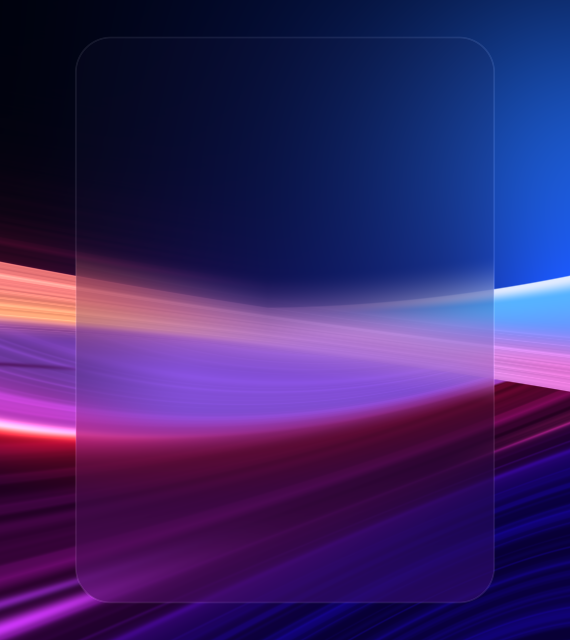
Write a WebGL 1 fragment shader that draws this background.

```glsl
precision highp float;
// Fast ribbons of coral, violet and blue light sweep over a navy backdrop,
// with a frosted rounded panel in front. The scene is evaluated with sharp
// edges outside the panel and with wide, soft edges behind its glass.

uniform vec2 u_resolution;

float hash(float n) {
  n = fract(n * 0.1031);
  n *= n + 33.33;
  return fract(n * (n + n));
}

float noise(float x) {
  float f = fract(x);
  return mix(hash(floor(x)), hash(floor(x) + 1.0), f * f * (3.0 - 2.0 * f));
}

float gauss(float d, float width) {
  return exp(-d * d / (width * width));
}

// Layered thin lines; softness fades the finer layers and the contrast.
float streaks(float x, float soft) {
  float sum = 0.0, freq = 1.0, gain = 0.6;
  for (int i = 0; i < 3; i++) {
    float n = noise(x * freq + 37.0 * float(i + 1));
    sum += gain * n * n * n;
    freq *= 2.3;
    gain *= 0.8 / (1.0 + 14.0 * soft);
  }
  return mix(sum, 0.22, 0.6 * smoothstep(0.0, 0.055, soft));
}

float roundedBox(vec2 p, vec2 halfSize, float radius) {
  vec2 q = abs(p) - halfSize + radius;
  return length(max(q, 0.0)) + min(max(q.x, q.y), 0.0) - radius;
}

vec3 backdrop(vec2 p, float top) {
  float above = max(p.y - top, 0.0);
  vec2 toGlow = (p - vec2(1.04, 0.73)) * vec2(1.0, 1.2);
  vec3 col = vec3(0.0, 0.008, 0.05);
  col += vec3(0.01, 0.035, 0.17) * smoothstep(-0.05, 0.6, p.x) * exp(-above * 0.9);
  col += vec3(0.03, 0.0, 0.10) * smoothstep(0.0, 0.4, p.x) * exp(-above * 6.0);
  col += vec3(0.09, 0.29, 0.53) * exp(-6.5 * dot(toGlow, toGlow));
  col += vec3(0.0, 0.08, 0.26) * smoothstep(0.75, 1.0, p.x) * exp(-above * 9.0);
  // Wine coloured haze over the left end of the ribbon
  float haze = exp(-above * 15.0) * (1.0 - smoothstep(0.0, 0.6, p.x));
  return col + vec3(0.30, 0.03, 0.12) * haze * (0.55 + streaks(above * 60.0, 0.02));
}

// Dark lower streaks; lane is constant along each curved streak.
vec3 lowerFlow(vec2 p, float lane, float soft) {
  float left = 1.0 - smoothstep(0.0, 0.55, p.x);
  float blurred = smoothstep(0.0, 0.055, soft);
  float below = max(0.335 - lane, 0.0);
  float lines = streaks(lane * mix(20.0, 12.0, p.x), soft);
  vec3 col = mix(vec3(0.03, 0.0, 0.20), vec3(0.11, 0.0, 0.12), smoothstep(-0.4, 0.05, lane));
  vec3 tint = mix(vec3(0.08, 0.02, 0.60), vec3(0.42, 0.05, 0.42), smoothstep(-0.25, 0.1, lane));
  col += tint * lines * 0.75;
  float crimson = smoothstep(mix(0.23, -0.02, p.x), 0.33, lane);
  col = mix(col, vec3(0.34, 0.02, 0.15) * (0.75 + lines), crimson);
  col += vec3(0.85, 0.22, 0.35) * gauss(lane - 0.03, 0.04) * lines * smoothstep(0.75, 1.0, p.x);
  // Red heat under the bright edge, spread to a rose glow by the glass
  col += vec3(0.75, 0.05, 0.04) * left * exp(-below * 42.0) * (1.0 - 0.8 * blurred);
  col += vec3(0.42, 0.08, 0.25) * (1.0 - 0.75 * p.x) * exp(-below * 19.0) * blurred;
  // Magenta beams in the corner
  col += vec3(0.65, 0.20, 0.80) * left * gauss(lane - 0.016, 0.014 + 0.4 * soft) * (1.0 - 0.7 * blurred);
  col += vec3(0.35, 0.12, 0.50) * left * gauss(lane - 0.055, 0.008 + 0.4 * soft) * (1.0 - 0.7 * blurred);
  return col;
}

vec3 violetBand(vec2 p, float lane, float low, float soft) {
  vec3 col = mix(vec3(0.76, 0.24, 0.78), vec3(0.42, 0.22, 0.62), smoothstep(0.35, 0.45, lane));
  vec3 middle = mix(vec3(0.68, 0.26, 0.80), vec3(0.57, 0.34, 0.93), smoothstep(0.33, 0.41, lane));
  col = mix(col, middle, smoothstep(0.06, 0.35, p.x));
  col *= 0.91 + 0.35 * streaks(lane * 35.0, soft);
  float seam = gauss(p.y - low + 0.059, 0.002 + soft) * (1.0 - smoothstep(0.0, 0.25, p.x));
  return mix(col, vec3(0.28, 0.05, 0.32), 0.7 * seam * step(soft, 0.02));
}

// A warm band runs down to the right, crossing in front of a cool one.
vec3 upperRibbon(vec2 p, float t, float warmTop, float low, float soft) {
  float w = (warmTop - p.y) / (warmTop - low);
  vec3 warm = mix(vec3(0.92, 0.44, 0.46), vec3(1.0, 0.62, 0.45), smoothstep(0.3, 0.8, w));
  warm = mix(warm, vec3(0.75, 0.36, 0.58), smoothstep(0.8, 1.0, w));
  warm = mix(warm, vec3(0.82, 0.55, 0.92), smoothstep(0.1, 0.6, p.x));
  warm = mix(warm, vec3(0.92, 0.48, 0.88), smoothstep(0.75, 1.0, p.x));
  vec3 cool = mix(vec3(0.34, 0.70, 1.0), vec3(0.43, 0.55, 1.0), smoothstep(0.15, 0.6, t));
  cool = mix(cool, vec3(0.88, 0.92, 1.0), 1.0 - smoothstep(0.02, 0.17, t));
  cool = mix(vec3(0.66, 0.45, 0.74), cool, smoothstep(0.45, 0.92, p.x));
  float lines = streaks(w * 9.0, soft);
  warm = warm * (0.92 + 0.15 * lines) + vec3(0.3, 0.28, 0.2) * lines * (1.0 - 0.8 * p.x);
  float spread = 0.008 + 0.03 * p.x + 0.3 * soft;
  float front = smoothstep(-spread, spread, warmTop - p.y);
  return mix(cool, warm, mix(1.0, front, smoothstep(0.2, 0.5, p.x)));
}

vec3 scene(vec2 p, float soft) {
  float x = p.x;
  float warmTop = 0.591 - 0.172 * x + 0.04 * x * x;
  float top = max(warmTop, 0.519 + 0.16 * (x - 0.44) * (x - 0.44));
  float low = 0.49 - 0.05 * x - 0.052 * x * x;
  float lane = (p.y - 0.339 * x) / (1.0 - 1.4 * x + 0.7 * x * x);
  float left = 1.0 - smoothstep(0.0, 0.5, x);
  float t = clamp((top - p.y) / (top - low), 0.0, 1.0);

  float laneSoft = soft + 0.008;
  vec3 col = lowerFlow(p, lane, soft);
  col = mix(col, violetBand(p, lane, low, soft), smoothstep(-laneSoft, laneSoft, lane - 0.335));
  col += vec3(0.85, 0.65, 0.50) * left * gauss(lane - 0.335, 0.010) * step(soft, 0.02);
  float lowSoft = 0.8 * soft + 0.025 * (1.0 - x) * (1.0 - x);
  col = mix(col, upperRibbon(p, t, warmTop, low, soft), smoothstep(-lowSoft, lowSoft, p.y - low));
  return mix(col, backdrop(p, top), smoothstep(-soft, soft, p.y - top));
}

void main() {
  vec2 uv = gl_FragCoord.xy / u_resolution;
  float aspect = u_resolution.x / u_resolution.y;
  float pixel = 1.0 / u_resolution.y;
  vec3 sharp = scene(uv, 0.0015);

  // Frosted panel: blurred light, a trace of the sharp scene, a violet tint
  vec3 glass = mix(scene(uv, 0.055), sharp, 0.13) * 0.89 + vec3(0.014, 0.012, 0.03);
  glass += vec3(0.09, 0.015, 0.10) * (1.0 - smoothstep(0.05, 0.36, uv.y));
  vec2 q = vec2((uv.x - 0.5) * aspect, uv.y - 0.5);
  float box = roundedBox(q, vec2(0.367 * aspect, 0.4414), 0.055);
  vec3 col = mix(sharp, glass, 1.0 - smoothstep(-pixel, pixel, box));
  col += 0.07 * (1.0 - smoothstep(0.0006, 0.0006 + pixel, abs(box)));
  gl_FragColor = vec4(clamp(col, 0.0, 1.0), 1.0);
}
```
